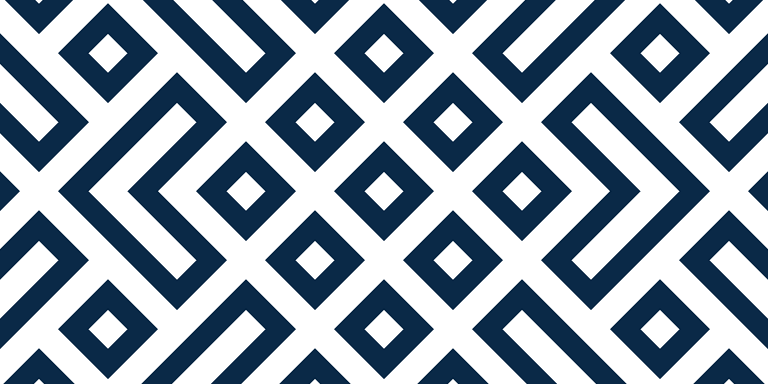
Give the GLSL for this pattern, as a WebGL 2 fragment shader.

```glsl
#version 300 es
precision highp float;
// Navy outlined diamonds on a diagonal lattice, some joined into chevrons.
// A mirrored 12 x 6 tile is rotated 45 degrees, so that every shape becomes
// a square or a bar whose outline is one band of the Chebyshev distance.

uniform vec2 u_resolution;
out vec4 fragColor;

float chebyshev(vec2 v) {
    return max(abs(v.x), abs(v.y));
}

// Distance to an axis-aligned bar spine running from a to b (a <= b).
float bar(vec2 p, vec2 a, vec2 b) {
    return chebyshev(p - clamp(p, a, b));
}

void main() {
    // Lattice units, centred on the middle diamond.
    float unitsPerPixel = 5.565 / u_resolution.y;
    vec2 p = (gl_FragCoord.xy - 0.5 * u_resolution) * unitsPerPixel;
    p.y -= 0.011;

    // Repeat the tile and fold it into one mirrored quarter.
    vec2 halfTile = vec2(6.0, 3.0);
    p = abs(mod(p + halfTile, 2.0 * halfTile) - halfTile);

    // Diagonal axes: lattice points fall on integers.
    vec2 q = 0.5 * vec2(p.x + p.y, p.x - p.y);

    // Diamonds everywhere, then the bars that join them into chevrons.
    float d = chebyshev(q - floor(q + 0.5));
    d = min(d, bar(q, vec2(2.0, 1.0), vec2(2.0, 2.0)));
    d = min(d, bar(q, vec2(2.0, 0.0), vec2(3.0, 0.0)));
    d = min(d, bar(q, vec2(3.0, 2.0), vec2(4.0, 2.0)));

    // Outline band, negative inside the ink.
    float edge = abs(d - 0.2515) - 0.1105;
    float pixel = 0.7071 * unitsPerPixel;
    float coverage = clamp(0.5 - edge / pixel, 0.0, 1.0);

    // Ink is a touch deeper along its rim.
    vec3 navy = vec3(0.04, 0.16, 0.28);
    vec3 rim = vec3(0.00, 0.12, 0.24);
    vec3 ink = mix(rim, navy, smoothstep(0.008, 0.018, -edge));

    fragColor = vec4(mix(vec3(1.0), ink, coverage), 1.0);
}
```
